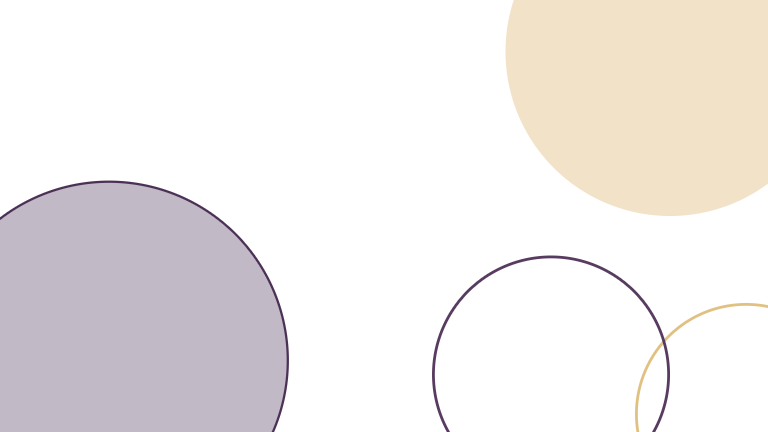
A WebGL 1 fragment shader for this background:

```glsl
precision highp float;
// Flat circles on white: a cream disc, an outlined lavender disc and
// two thin crossing rings in gold and plum. Each is a circle distance
// function, blended in order with edges one pixel soft.

uniform vec2 u_resolution;

// Circles as vec3(centre x, centre y, radius), in canvas heights
#define CREAM_CIRCLE    vec3(1.5509, 0.8808, 0.3808)
#define LAVENDER_CIRCLE vec3(0.2523, 0.1655, 0.4139)
#define GOLD_CIRCLE     vec3(1.7269, 0.0417, 0.2537)
#define PLUM_CIRCLE     vec3(1.2755, 0.1331, 0.2722)
#define OUTLINE_WIDTH   0.0053
#define RING_WIDTH      0.0065

const vec3 WHITE    = vec3(1.0);
const vec3 CREAM    = vec3(0.949, 0.886, 0.784);
const vec3 LAVENDER = vec3(0.757, 0.725, 0.776);
const vec3 GOLD     = vec3(0.882, 0.757, 0.510);
const vec3 PLUM     = vec3(0.345, 0.231, 0.376);
const vec3 DARK_PLUM = vec3(0.298, 0.192, 0.337);

// Signed distance to the circle's edge, negative inside
float circleDistance(vec2 p, vec3 circle) {
    return length(p - circle.xy) - circle.z;
}

// Coverage of a shape over one pixel
float coverage(float dist) {
    return clamp(0.5 - dist * u_resolution.y, 0.0, 1.0);
}

// Coverage of a line of the given width centred on the edge
float strokeCoverage(float dist, float width) {
    return coverage(abs(dist) - 0.5 * width);
}

void main() {
    vec2 p = gl_FragCoord.xy / u_resolution.y;
    vec3 color = WHITE;

    // Cream disc, upper right
    color = mix(color, CREAM, coverage(circleDistance(p, CREAM_CIRCLE)));

    // Lavender disc with a dark outline, lower left
    float lavenderDist = circleDistance(p, LAVENDER_CIRCLE);
    color = mix(color, LAVENDER, coverage(lavenderDist));
    color = mix(color, DARK_PLUM, strokeCoverage(lavenderDist, OUTLINE_WIDTH));

    // Crossing rings, lower right
    color = mix(color, GOLD, strokeCoverage(circleDistance(p, GOLD_CIRCLE), RING_WIDTH));
    color = mix(color, PLUM, strokeCoverage(circleDistance(p, PLUM_CIRCLE), RING_WIDTH));

    gl_FragColor = vec4(color, 1.0);
}
```
